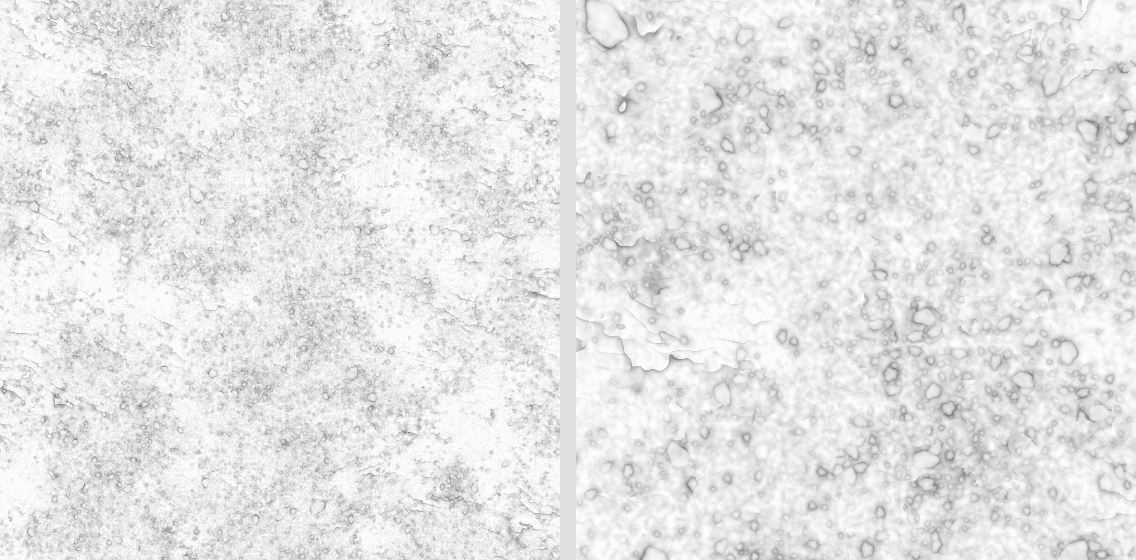
Left, the full canvas; right, a detail of the centre.
A Shadertoy shader for this texture map:

```glsl
// Pale gravelly soil: crumbs, scattered pebbles and broken slanted crusts, shaded as cavities.
#define GRAVEL_TONE 0.955
#define CRUST_TONE 1.0
#define STONE_TONE 0.955
#define GRAIN_CONTRAST 0.115
#define RIM_DARKNESS 0.22
#define RIM_WIDTH 0.0013
#define LEDGE_COUNT 44.0
#define LEDGE_TILT -0.48
#define LEDGE_DARKNESS 0.46
#define PIT_DARKNESS 0.14

vec2 hash2(vec2 p) {
    vec3 h = fract(p.xyx * vec3(0.1031, 0.1030, 0.0973));
    h += dot(h, h.yzx + 33.33);
    return fract((h.xx + h.yz) * h.zy);
}

vec2 gradientAt(vec2 cell) {
    float angle = 6.2832 * hash2(cell).x;
    return vec2(cos(angle), sin(angle));
}

// Gradient noise, roughly -0.7 to 0.7
float noise(vec2 p) {
    vec2 i = floor(p), f = p - i;
    vec2 u = f * f * f * (f * (f * 6.0 - 15.0) + 10.0);
    vec2 e = vec2(1.0, 0.0);
    float low = mix(dot(gradientAt(i), f), dot(gradientAt(i + e), f - e), u.x);
    float high = mix(dot(gradientAt(i + e.yx), f - e.yx), dot(gradientAt(i + 1.0), f - 1.0), u.x);
    return mix(low, high, u.y);
}

float fbm(vec2 p) {
    float sum = 0.0, amp = 1.0;
    for (int i = 0; i < 4; i++) {
        sum += amp * noise(p);
        p = mat2(1.6, 1.2, -1.2, 1.6) * p + 17.3;
        amp *= 0.55;
    }
    return sum;
}

mat2 rotation(float a) {
    return mat2(cos(a), sin(a), -sin(a), cos(a));
}

// Signed distance to the nearest stone of a jittered grid, in canvas units
float stoneDistance(vec2 p, float scale, float density) {
    p *= scale;
    vec2 cell = floor(p);
    float nearest = 1.0;
    for (int y = -1; y <= 1; y++)
    for (int x = -1; x <= 1; x++) {
        vec2 id = cell + vec2(x, y);
        vec2 place = hash2(id + scale), shape = hash2(id + scale * 3.0 + 71.0);
        if (hash2(id + scale * 5.0 + 13.0).x > density) continue;
        vec2 q = rotation(6.2832 * shape.x) * (p - id - 0.15 - 0.7 * place);
        q.y *= 1.0 + 0.55 * shape.y;
        float angle = atan(q.y, q.x + 1e-5);
        float wobble = 0.08 * sin(3.0 * angle + 20.0 * place.x) + 0.06 * sin(5.0 * angle + 20.0 * place.y);
        float radius = mix(0.19, 0.42, shape.y * shape.y) * (1.0 + wobble);
        nearest = min(nearest, length(q) - radius);
    }
    return nearest / scale;
}

// Lays one size of stones with an uneven dark rim and a soft contact shadow
float addStones(float tone, vec2 p, float scale, float density, float strength, float px) {
    float d = stoneDistance(p, scale, density);
    float face = STONE_TONE + 0.08 * noise(p * 130.0);
    float rim = strength * RIM_DARKNESS * clamp(0.85 + 1.6 * noise(p * 70.0 + scale), 0.15, 1.6);
    tone -= 0.22 * rim * exp(-max(d, 0.0) / 0.005);
    tone = mix(tone, face, 0.75 * smoothstep(px, -px, d));
    return tone - rim * exp(-abs(d) / max(RIM_WIDTH, 0.6 * px));
}

// Dark undercut below each broken crust edge, fading downwards
float ledgeShade(vec2 p, float count, float px) {
    vec2 q = rotation(-mix(LEDGE_TILT, 0.4 * LEDGE_TILT, smoothstep(0.35, 0.75, p.x))) * p;
    q += 0.007 * vec2(noise(p * 32.0), noise(p * 32.0 + 40.0));
    float level = -q.y * count + 1.8 * fbm(q * count * vec2(0.16, 0.34)) + 0.35 * noise(q * 105.0);
    float f = fract(level);
    float broken = smoothstep(-0.2, 0.4, noise(vec2(q.x * count * 0.36, floor(level) * 7.37)));
    float edge = smoothstep(0.0, min(0.3, px * count), f);
    return broken * edge * (0.8 * exp(-f * 8.0) + 0.32 * exp(-f * 2.5) * (1.0 - f));
}

void mainImage(out vec4 fragColor, in vec2 fragCoord) {
    float px = 1.0 / iResolution.y;
    vec2 p = fragCoord * px;

    // Crust on both sides, gravel through the middle
    float crust = smoothstep(-0.3, 0.5, fbm(p * 3.8 + 4.7) + 0.5 * fbm(p * 14.0) + 1.1 * abs(p.x - 0.52) - 0.2);
    float clumps = smoothstep(-0.3, 0.45, fbm(p * 10.0 + 31.0));
    float gravel = (1.0 - 0.75 * crust) * mix(0.25, 1.7, clumps);
    float tone = mix(GRAVEL_TONE, CRUST_TONE, crust) + 0.03 * fbm(p * 14.0 + 9.0);

    // Fine crumbs and crevices
    float grain = 0.5 * fbm(p * 105.0) + 0.9 * noise(p * 235.0 + 5.0);
    float crevice = smoothstep(0.12, 0.0, abs(fbm(p * 62.0 + 50.0)));
    tone += GRAIN_CONTRAST * (1.0 - 0.4 * crust) * (grain - 0.45 * crevice);

    // Rough pits
    float pit = smoothstep(0.2, 0.75, fbm(p * 11.0 + 63.0));
    tone -= PIT_DARKNESS * pit * (0.8 + 2.2 * fbm(p * 85.0 + 3.0));

    // Coarse and fine ledges
    float ledgeArea = smoothstep(0.05, 0.45, crust) * smoothstep(-0.4, 0.2, fbm(p * 5.0 + 80.0));
    tone -= LEDGE_DARKNESS * ledgeArea * ledgeShade(p, LEDGE_COUNT, px);
    float fineArea = (0.25 + 0.75 * crust) * smoothstep(-0.2, 0.4, fbm(p * 7.0 + 22.0));
    tone -= 0.6 * LEDGE_DARKNESS * fineArea * ledgeShade(p + 3.0, 1.9 * LEDGE_COUNT, px);

    // Stones from crumbs to pebbles
    tone = addStones(tone, p, 150.0, 0.55 * gravel, 0.6, px);
    tone = addStones(tone, p, 87.0, 0.36 * gravel, 0.8, px);
    tone = addStones(tone, p, 49.0, 0.15 * gravel, 0.95, px);
    tone = addStones(tone, p, 25.0, 0.035 * (0.4 + gravel), 1.1, px);

    fragColor = vec4(vec3(clamp(tone, 0.3, 0.99)), 1.0);
}
```
